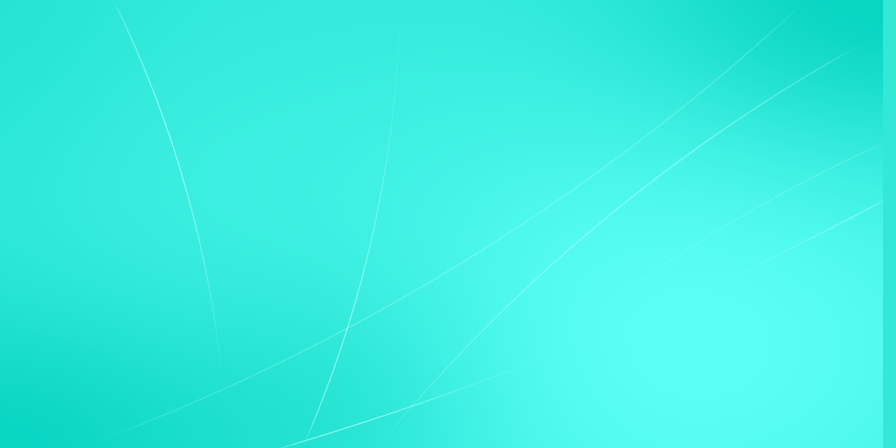
A Shadertoy shader for this background:

```glsl
#define DEEP_TEAL vec3(0.04, 0.835, 0.765)
#define BRIGHT_AQUA vec3(0.36, 1.0, 0.96)
#define LINE_COLOR vec3(0.62, 1.0, 0.97)
#define STRIP_COLOR vec3(0.20, 0.91, 0.845)
#define BASE_LIGHT 0.45
#define LINE_WIDTH 0.0026
#define STRIP_EDGE 1.971

// Soft elliptical spot of light
float spot(vec2 p, vec2 center, vec2 radius) {
    vec2 q = (p - center) / radius;
    return exp(-dot(q, q));
}

// Circular arc from a to b with signed sagitta, brightest at peak along its chord
float arc(vec2 p, vec2 a, vec2 b, float sagitta, float peak, float spread) {
    vec2 chord = b - a;
    float halfChord = 0.5 * length(chord);
    vec2 normal = normalize(vec2(-chord.y, chord.x));
    float radius = (halfChord * halfChord + sagitta * sagitta) / (2.0 * sagitta);
    vec2 center = 0.5 * (a + b) + normal * (sagitta - radius);
    float dist = abs(length(p - center) - abs(radius));

    // Thin lines keep a one pixel footprint and dim instead
    float pixel = 1.0 / iResolution.y;
    float width = max(LINE_WIDTH, pixel);
    float coverage = clamp(0.5 + (0.5 * width - dist) / pixel, 0.0, 1.0) * LINE_WIDTH / width;

    float along = dot(p - a, chord) / dot(chord, chord);
    float ends = smoothstep(-0.02, 0.06, along) * (1.0 - smoothstep(0.94, 1.02, along));
    float fade = (along - peak) / spread;
    return coverage * ends * exp(-fade * fade);
}

// Broad light and shade across the canvas
float lightField(vec2 p) {
    float light = BASE_LIGHT;
    light += 0.55 * spot(p, vec2(1.55, 0.25), vec2(0.85, 0.65));
    light += 0.10 * spot(p, vec2(0.30, 0.60), vec2(0.45, 0.40));
    light -= 0.60 * spot(p, vec2(1.95, 1.00), vec2(0.55, 0.35));
    light -= 0.48 * spot(p, vec2(0.00, 0.00), vec2(0.60, 0.32));
    light -= 0.22 * spot(p, vec2(0.80, 0.10), vec2(0.33, 0.30));
    light -= 0.14 * spot(p, vec2(0.00, 1.00), vec2(0.35, 0.50));
    return clamp(light, 0.0, 1.0);
}

// Fine sweeping lines
float sweepLines(vec2 p) {
    float lines = 0.85 * arc(p, vec2(0.253, 1.0), vec2(0.495, 0.167), 0.038, 0.38, 0.42);
    lines += 0.75 * arc(p, vec2(0.893, 0.974), vec2(0.682, 0.016), 0.047, 0.75, 0.45);
    lines += 0.45 * arc(p, vec2(0.234, 0.021), vec2(1.786, 0.987), -0.088, 0.55, 0.60);
    lines += 0.75 * arc(p, vec2(0.854, 0.016), vec2(1.914, 0.896), 0.064, 0.55, 0.45);
    lines += 0.35 * arc(p, vec2(0.990, 0.016), vec2(1.971, 0.680), 0.050, 0.95, 0.50);

    // One long arc that shows near both of its ends
    vec2 longStart = vec2(0.60, -0.008);
    vec2 longEnd = vec2(2.0, 0.567);
    lines += 0.80 * arc(p, longStart, longEnd, -0.040, 0.12, 0.20);
    lines += 0.65 * arc(p, longStart, longEnd, -0.040, 0.95, 0.16);
    return lines;
}

void mainImage(out vec4 fragColor, in vec2 fragCoord) {
    // The canvas spans 2 by 1 units
    vec2 p = fragCoord / iResolution.xy * vec2(2.0, 1.0);
    vec3 color = mix(DEEP_TEAL, BRIGHT_AQUA, lightField(p));
    color = mix(color, LINE_COLOR, clamp(sweepLines(p), 0.0, 1.0));

    // Plain strip along the right side
    float pixel = 2.0 / iResolution.x;
    float strip = smoothstep(-0.5 * pixel, 0.5 * pixel, p.x - STRIP_EDGE);
    color = mix(color, STRIP_COLOR, strip);
    fragColor = vec4(color, 1.0);
}
```
